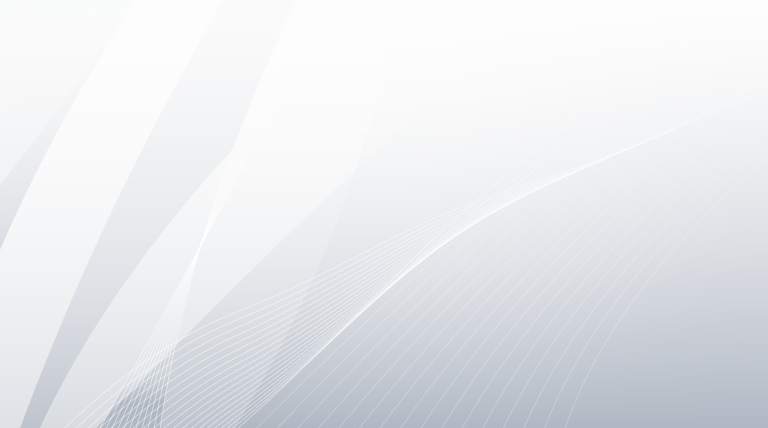
Write a Shadertoy shader that draws this background.

```glsl
// Pale grey backdrop with translucent sweeping bands and fans of fine white lines.
// Bands are split by quadratic edges x(y) that scale one vertical tone ramp;
// line fans blend two curves, or touch a shared envelope, inside a loop.

// Quadratic curve in y.
float curve(float y, float start, float slope, float bend) {
    return start + y * (slope + bend * y);
}

// Signed distance to the zero line of a field, in output pixels.
float pixelDistance(float field) {
    return field / max(length(vec2(dFdx(field), dFdy(field))), 1e-6);
}

// Antialiased half plane: 1 where the field is positive.
float side(float field) {
    return clamp(0.5 + pixelDistance(field), 0.0, 1.0);
}

// Antialiased thin line along the zero of a field.
float strand(float field) {
    return clamp(0.5 + 0.001 * iResolution.y - abs(pixelDistance(field)), 0.0, 1.0);
}

// Lower boundary that the wide ribbon of lines touches.
float envelope(float x) {
    float d = x - 1.05;
    float tail = max(0.55 - x, 0.0);
    return 0.439 + 0.7 * d - 0.056 * log(cosh(d / 0.2)) - tail * tail;
}

void mainImage(out vec4 fragColor, in vec2 fragCoord) {
    // Height is 1; x is stretched so the layout always fills the width.
    vec2 p = fragCoord / iResolution.xy * vec2(1.794, 1.0);
    float y = p.y;

    // Edges of the twisted strip, shared by its lines and the band beside it
    float twistA = curve(y, 0.234, 0.56, -0.02);
    float twistB = curve(y, 0.374, 0.15, 0.17);

    // Band masks, each 1 to the right of its edge
    float pastCorner = side(p.x - curve(y - 0.568, 0.0, 0.8, -0.2));
    float pastWedge = side(p.x - curve(y - 0.416, 0.0, 0.43, 0.2));
    float pastLight = side(p.x - curve(y, 0.047, 0.37, 0.105));
    float pastGrey = side(p.x - min(curve(y, 0.093, 0.47, 0.34), twistB));
    float pastSweep = side(p.x - curve(y, 0.225, 0.95, 0.09));
    float pastVeil = side(p.x - curve(y, 0.549, 0.6, -0.22));

    // Strength of the grey ramp in each band, from left to right
    float shade = mix(0.5, 1.3, pastCorner);
    shade = mix(shade, 0.4, pastWedge);
    shade = mix(shade, 0.72, pastLight);
    shade = mix(shade, mix(0.48, 0.85, pastVeil), pastGrey);
    shade = mix(shade, mix(0.83, 1.0, pastVeil), pastSweep);

    // Dark pocket where the two ribbons cross
    float pocket = side(p.x - twistA) * (1.0 - side(p.x - twistB));
    shade += 0.5 * pocket * (1.0 - smoothstep(0.0, 0.14, y));

    // Vertical ramp that reaches higher on the right, with haze in the left bands
    float falloff = mix(2.2, 1.5, smoothstep(0.9, 1.8, p.x));
    float ramp = pow(max(1.0 - y, 0.0), falloff);
    float hazeFade = 1.0 - 0.6 * smoothstep(0.6, 1.0, y);
    float haze = 0.1 * pastLight * (1.0 - pastGrey) + 0.08 * (1.0 - pastWedge);
    float tone = clamp(ramp * shade + haze * hazeFade, 0.0, 1.0);
    vec3 color = mix(vec3(0.992), vec3(0.69, 0.72, 0.765), tone);

    // Line fans; clear is the share of the backdrop left uncovered
    float clear = 1.0;
    float rim = envelope(p.x);
    float ribbonAlpha = mix(0.5, 0.22, smoothstep(0.8, 1.5, p.x));
    float fieldAlpha = 0.27 * (1.0 - 0.75 * smoothstep(0.25, 0.8, y));
    float fieldLeft = curve(y, 0.6, 1.0, 0.12);
    float fieldRight = curve(y, 1.32, 0.35, 0.62);
    float twistAlpha = mix(0.55, 0.22, smoothstep(0.35, 0.95, y));
    for (int i = 0; i < 20; i++) {
        // Wide ribbon: each line touches the envelope at its own point
        float reach = p.x - mix(0.7, 1.52, pow(float(i) / 19.0, 0.75));
        clear *= 1.0 - ribbonAlpha * strand(y - rim - 0.3 * reach * reach);

        // Sparse lines rising across the lower right
        if (i < 16) {
            float t = float(i) / 15.0;
            clear *= 1.0 - fieldAlpha * strand(p.x - mix(fieldLeft, fieldRight, t));
        }

        // Narrow strip that pinches and reopens, and a faint corner fan
        if (i < 11) {
            float s = float(i) / 10.0;
            clear *= 1.0 - twistAlpha * strand(p.x - mix(twistA, twistB, s));
            float fan = y - mix(0.755, 0.96, s) - p.x * mix(0.5, 1.1, s) - 0.9 * p.x * p.x;
            clear *= 1.0 - 0.35 * strand(fan);
        }
    }

    // Bright rim along the envelope
    float rimAlpha = 0.6 * smoothstep(0.6, 0.9, p.x) * (1.0 - 0.4 * smoothstep(1.3, 1.8, p.x));
    clear *= 1.0 - rimAlpha * strand(y - rim);

    fragColor = vec4(mix(vec3(1.0), color, clear), 1.0);
}
```
